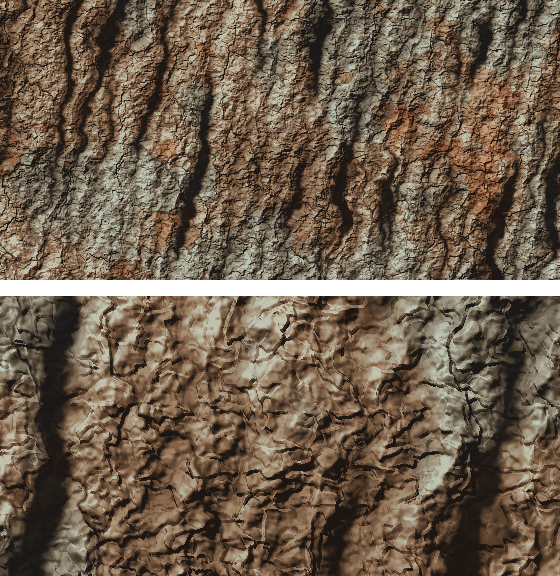
Top: the whole. Bottom: its middle third, enlarged.
Give the GLSL for this texture, as a WebGL 2 fragment shader.

```glsl
#version 300 es
precision highp float;

uniform vec2 u_resolution;
out vec4 fragColor;

float hash(vec2 p) {
  vec3 q = fract(vec3(p.xyx) * 0.1031);
  q += dot(q, q.yzx + 33.33);
  return fract((q.x + q.y) * q.z);
}

float noise(vec2 p) {
  vec2 i = floor(p), f = fract(p);
  f = f * f * (3.0 - 2.0 * f);
  return mix(mix(hash(i), hash(i + vec2(1, 0)), f.x),
             mix(hash(i + vec2(0, 1)), hash(i + vec2(1, 1)), f.x), f.y);
}

float fbm(vec2 p, int octaves) {
  float sum = 0.0, amp = 0.5, total = 0.0;
  for (int i = 0; i < octaves; i++) {
    sum += amp * noise(p);
    total += amp;
    amp *= 0.55;
    p = mat2(1.6, 1.2, -1.2, 1.6) * p + 13.7;
  }
  return sum / total;
}

// Tilted facets: x = height, y = distance to the cell border, z = cell id
vec3 facets(vec2 p, float tilt) {
  vec2 base = floor(p);
  float near = 9.0, second = 9.0, height = 0.0, id = 0.0;
  for (int j = -1; j <= 1; j++)
    for (int i = -1; i <= 1; i++) {
      vec2 c = base + vec2(i, j);
      float a = hash(c), b = hash(c + 57.3);
      vec2 r = p - c - vec2(a, b);
      float d = length(r);
      if (d < near) {
        second = near;
        near = d;
        id = hash(c + 21.9);
        height = id + tilt * dot(vec2(a, b) - 0.5, r);
      } else {
        second = min(second, d);
      }
    }
  return vec3(height, second - near, id);
}

// Signed distance to wandering, tapering vertical furrows, in column widths
float furrows(vec2 p, float columns, float lean) {
  float u = (p.x - lean * p.y) * columns, gap = 9.0;
  for (int k = -1; k <= 1; k++) {
    float id = floor(u) + float(k);
    float centre = id + 0.5 + 0.5 * (hash(vec2(id, 4.0)) - 0.5)
      + 0.5 * (noise(vec2(id * 17.0, p.y * 2.2)) - 0.5)
      + 0.22 * (noise(vec2(id * 29.0, p.y * 9.0)) - 0.5);
    float width = 0.25 * (noise(vec2(id * 11.0 + 5.0, p.y * 3.6)) - 0.42);
    gap = min(gap, abs(u - centre) - width);
  }
  return gap;
}

// x = height, y = furrow distance, z = plate border distance, w = plate id
vec4 relief(vec2 p) {
  vec2 warp = vec2(fbm(p * 10.0, 5), fbm(p * 10.0 + 31.0, 5)) - 0.5;
  vec2 rough = vec2(fbm(p * 38.0 + 5.0, 3), fbm(p * 38.0 + 63.0, 3)) - 0.5;
  vec2 q = p + 0.09 * warp + 0.025 * rough;
  float minor = 0.6 * furrows(q + 7.0, 9.0, 0.22) + 0.05;
  float gap = min(furrows(q, 5.5, 0.15), minor);
  vec3 plate = facets(q * vec2(10.0, 7.0), 1.6);
  vec3 flake = facets((q + 0.02 * rough.yx) * vec2(25.0, 32.0), 2.0);
  vec3 chip = facets((p + 0.03 * rough) * vec2(56.0, 68.0), 2.0);
  float height = 0.03 * smoothstep(-0.1, 0.35, gap)
    + 0.010 * plate.x + 0.006 * flake.x + 0.0035 * chip.x
    + 0.018 * fbm(p * vec2(34.0, 30.0), 4);
  return vec4(height, gap, plate.y, plate.z);
}

vec3 barkRamp(float t) {
  vec3 c = mix(vec3(0.10, 0.092, 0.09), vec3(0.31, 0.26, 0.205), smoothstep(0.03, 0.28, t));
  c = mix(c, vec3(0.46, 0.41, 0.35), smoothstep(0.27, 0.46, t));
  c = mix(c, vec3(0.60, 0.56, 0.49), smoothstep(0.45, 0.64, t));
  return mix(c, vec3(0.74, 0.77, 0.73), smoothstep(0.62, 0.88, t));
}

void main() {
  vec2 p = gl_FragCoord.xy / u_resolution.y;

  // Surface slope and light from the upper left
  const float STEP = 0.0035;
  vec4 bark = relief(p);
  vec2 slope = vec2(relief(p + vec2(STEP, 0)).x, relief(p + vec2(0, STEP)).x) - bark.x;
  vec3 normal = normalize(vec3(-slope / STEP, 1.0));
  float light = dot(normal, normalize(vec3(-0.45, 0.65, 0.75)));

  // Brightness: relief, broad weathering and fine grain
  float weather = fbm(p * vec2(4.5, 3.0) + 8.0, 4) - 0.5;
  float tone = 0.58 + 0.72 * (light - 0.60) + 0.5 * weather
    + 0.5 * (fbm(p * 62.0, 3) - 0.5);

  // Dark furrows, their sloping walls and a few plate seams
  float seam = 1.0 - smoothstep(0.0, 0.09, bark.z);
  tone *= 1.0 - 0.6 * seam * smoothstep(0.5, 0.75, noise(p * 8.0 + 3.0));
  tone *= mix(0.68, 1.0, smoothstep(0.0, 0.24, bark.y));
  tone *= mix(0.16, 1.0, smoothstep(-0.04, 0.06, bark.y));

  // Warm wood and rusty bare plates between grey lichen
  vec3 colour = barkRamp(tone);
  float warm = smoothstep(0.44, 0.60, fbm(p * vec2(4.0, 3.0) + 40.0, 5));
  warm *= 1.0 - 0.65 * smoothstep(0.5, 0.75, tone);
  float rust = smoothstep(0.56, 0.67, fbm(p * 7.0 + 71.0, 4)) * step(0.5, bark.w);
  colour *= mix(vec3(0.99, 1.01, 0.99), vec3(1.09, 0.93, 0.81), warm);
  colour *= mix(vec3(1.0), vec3(1.0, 0.74, 0.58), 0.7 * rust);
  fragColor = vec4(clamp(colour, 0.0, 1.0), 1.0);
}
```
